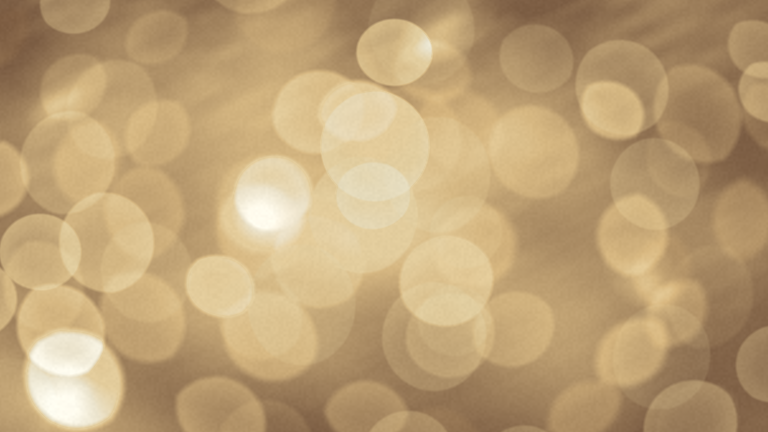
Write a WebGL 1 fragment shader that draws this background.

```glsl
precision highp float;
// Warm golden bokeh: overlapping soft discs of light over a blurred tan glow.
uniform vec2 u_resolution;

float hash(float n) {
  return fract(sin(n * 12.9898 + 4.1) * 43758.5453);
}

// Smooth value noise in 0..1.
float noise(vec2 p) {
  vec2 cell = floor(p), f = fract(p);
  f = f * f * (3.0 - 2.0 * f);
  float n = cell.x + cell.y * 57.0;
  return mix(mix(hash(n), hash(n + 1.0), f.x),
             mix(hash(n + 57.0), hash(n + 58.0), f.x), f.y);
}

// Soft disc, trimmed by a shifted copy of itself, with a faintly brighter rim.
float bokehDisc(vec2 q, float radius, vec2 trim, float blur) {
  float d = max(length(q), length(q + trim)) - radius;
  float fill = 1.0 - smoothstep(-blur, blur, d);
  return fill * (0.82 + 0.3 * smoothstep(-0.6 * radius, 0.0, d));
}

// Broad out-of-focus light: a central glow broken up by layered sines.
float backdrop(vec2 uv, vec2 p) {
  vec2 g = (uv - vec2(0.47, 0.53)) * vec2(2.0, 2.5);
  float glow = 0.9 * exp(-dot(g, g));
  float patches = sin(p.x * 5.0 + 1.3 * sin(p.y * 4.0 + 0.8))
                * sin(p.y * 7.0 + 1.2 * sin(p.x * 3.0) + 1.0);
  float streaks = sin(p.x * 11.0 + p.y * 8.0 + 2.0 * sin(p.y * 5.0 - p.x * 2.0));
  float fibres = noise(vec2(p.x * 9.0 + p.y * 6.0, p.y * 30.0 - p.x * 14.0) + 40.0) - 0.5;
  float tilt = 0.4 * (0.5 - uv.x) * (1.0 - uv.y);
  return glow + 0.3 * patches + 0.12 * streaks + 0.22 * fibres * (0.3 + uv.y * uv.y) + tilt;
}

// Brown to gold to cream to white.
vec3 goldRamp(float t) {
  vec3 c = vec3(0.58, 0.46, 0.33) + vec3(0.26, 0.26, 0.18) * clamp(t, -0.35, 1.0);
  c = mix(c, vec3(0.89, 0.80, 0.61), clamp((t - 1.0) * 3.0, 0.0, 1.0));
  c = mix(c, vec3(0.92, 0.89, 0.80), clamp((t - 1.45) * 2.5, 0.0, 1.0));
  return mix(c, vec3(1.0, 0.99, 0.94), clamp((t - 1.85) * 2.0, 0.0, 1.0));
}

void main() {
  vec2 uv = gl_FragCoord.xy / u_resolution;
  float aspect = u_resolution.x / u_resolution.y;
  vec2 scale = vec2(aspect, 1.0);
  vec2 p = uv * scale;
  float light = backdrop(uv, p);
  float warmth = 0.0;

  // Scattered translucent discs, gathered and strongest towards the middle.
  for (int i = 0; i < 80; i++) {
    float n = float(i);
    float h = hash(n), k = hash(n + 131.0), m = hash(n + 277.0);
    vec2 offset = fract(n * vec2(0.7549, 0.5698) + 0.2 * vec2(h, k)) - 0.5;
    offset *= 0.85 + 0.8 * abs(offset);
    vec2 q = (p - (offset + 0.5) * scale) * vec2(1.0 + 0.15 * k, 1.0 + 0.15 * h);
    float disc = bokehDisc(q, mix(0.085, 0.145, k), 0.16 * m * offset, mix(0.004, 0.018, m * m));
    float gain = (0.1 + 0.58 * h * h) * (1.05 - 1.2 * dot(offset, offset));
    light += gain * disc * max(1.65 - light, 0.0);
    warmth += disc * (m - 0.5);
  }
  light = 0.8 + 1.2 * (light - 0.84);

  // A few strong highlights: the first a filled disc, the rest mostly glowing cores.
  for (int i = 0; i < 5; i++) {
    float n = float(i);
    vec2 center = fract(vec2(0.09, 0.11) + n * vec2(0.25, 0.42));
    vec2 q = p - center * scale;
    q.x += 0.8 * n * (0.5 - center.y) * q.y;
    float radius = 0.125 - 0.012 * n;
    float disc = bokehDisc(q, radius, (center - 0.5) * 0.06, 0.014);
    vec2 coreOffset = (q + vec2(0.0, 0.03)) / radius;
    float core = exp(-3.2 * dot(coreOffset, coreOffset));
    float fill = 0.06 + 0.64 / (1.0 + 6.0 * n);
    light += (1.5 - 0.15 * n) * (fill * disc + 0.65 * core);
  }

  // Gentle hue drift between discs, then faint film grain.
  vec3 color = goldRamp(light) + vec3(0.008, -0.008, -0.02) * clamp(warmth, -1.0, 1.0);
  color += 0.024 * (noise(p * 170.0) - 0.5);
  gl_FragColor = vec4(clamp(color, 0.0, 1.0), 1.0);
}
```
